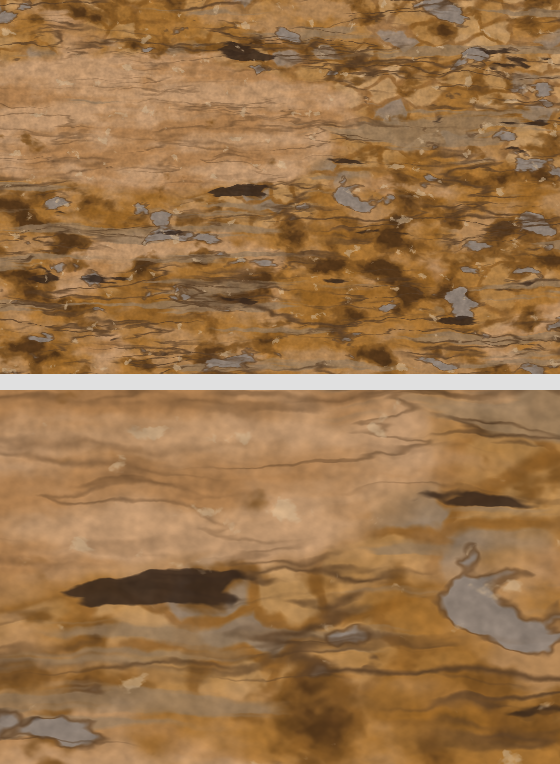
Top: the whole. Bottom: its middle third, enlarged.
Give the GLSL for this texture, as a Shadertoy shader.

```glsl
vec2 hash2(vec2 c) {
    c = vec2(dot(c, vec2(127.1, 311.7)), dot(c, vec2(269.5, 183.3)));
    return fract(sin(c) * 43758.55);
}

float gradientNoise(vec2 p) {
    vec2 i = floor(p), f = fract(p);
    vec2 u = f * f * f * (f * (f * 6.0 - 15.0) + 10.0);
    vec2 e = vec2(0.0, 1.0);
    float a = dot(hash2(i) * 2.0 - 1.0, f);
    float b = dot(hash2(i + e.yx) * 2.0 - 1.0, f - e.yx);
    float c = dot(hash2(i + e.xy) * 2.0 - 1.0, f - e.xy);
    float d = dot(hash2(i + e.yy) * 2.0 - 1.0, f - e.yy);
    return mix(mix(a, b, u.x), mix(c, d, u.x), u.y);
}

float fbm(vec2 p) {
    float sum = 0.0, amp = 1.0;
    for (int i = 0; i < 5; i++) {
        sum += amp * gradientNoise(p);
        p = mat2(1.92, 0.4, -0.4, 1.92) * p + 13.7;
        amp *= 0.5;
    }
    return sum;
}

// Distance to the cell border in x, random cell values in yz
vec3 pebbles(vec2 p) {
    vec2 cell = floor(p), id = cell;
    float near = 9.0, second = 9.0;
    for (int y = -1; y <= 1; y++)
    for (int x = -1; x <= 1; x++) {
        vec2 c = cell + vec2(x, y);
        float d = length(c + 0.1 + 0.8 * hash2(c) - p);
        if (d < near) { second = near; near = d; id = c; }
        else second = min(second, d);
    }
    return vec3(second - near, hash2(id + 41.0));
}

void mainImage(out vec4 fragColor, in vec2 fragCoord) {
    vec2 p = fragCoord / iResolution.y;

    // Gently folded bedding with small ragged displacement
    vec2 w = p + vec2(0.03, 0.022) * vec2(fbm(p * 5.0), fbm(p * vec2(3.0, 5.0) + 31.0));
    w += 0.008 * vec2(fbm(p * 20.0 + 7.0), fbm(p * 18.0 + 50.0));
    float strata = fbm(w * vec2(1.5, 14.0) + 3.0);
    float mottle = fbm(w * vec2(9.0, 13.0) + 60.0);

    // Ochre and tan ground
    vec3 ochre = vec3(0.64, 0.44, 0.20);
    vec3 tan_ = vec3(0.68, 0.51, 0.33);
    vec3 col = mix(ochre, tan_, smoothstep(-0.25, 0.3, strata * 0.6 + mottle * 0.8));
    col = mix(col, vec3(0.55, 0.36, 0.13), 0.75 * smoothstep(0.02, 0.3, fbm(w * vec2(4.0, 11.0) + 90.0)));

    // Pink lens at the left and smaller pink bodies
    float lensEdge = 1.0 - length((w - vec2(0.38, 0.67)) / vec2(0.64, 0.2)) + 0.3 * fbm(w * vec2(3.0, 8.0));
    float lens = smoothstep(-0.02, 0.14, lensEdge);
    float bodies = smoothstep(0.1, 0.26, fbm(w * vec2(2.6, 4.5) + 22.0));
    float pink = max(lens, bodies * 0.85);
    vec3 pinkStone = mix(vec3(0.67, 0.49, 0.32), vec3(0.75, 0.59, 0.44), smoothstep(-0.3, 0.2, strata + mottle * 0.5));
    col = mix(col, pinkStone, pink * 0.9);

    // Pebbly breccia, mostly along the top and right
    float region = smoothstep(-0.1, 0.15, fbm(w * vec2(2.0, 4.0) + 75.0) + 0.7 * (p.y - 0.65) + 0.15 * (p.x - 0.75));
    region *= 1.0 - lens;
    vec3 stone = pebbles(w * vec2(11.0, 17.0) + 0.4 * mottle);
    float core = smoothstep(0.05, 0.24, stone.x);
    vec3 stoneTint = mix(vec3(0.62, 0.42, 0.18), vec3(0.77, 0.62, 0.44), stone.y);
    stoneTint = mix(stoneTint, vec3(0.53, 0.48, 0.44), smoothstep(0.86, 0.9, stone.z));
    col = mix(col, stoneTint, region * core * 0.7);
    col = mix(col, vec3(0.47, 0.31, 0.14), region * (1.0 - core) * 0.5);

    // Brown stains, thickest in the lower middle band
    float band = exp(-pow((p.y - 0.32) / 0.19, 2.0));
    float stain = fbm(w * vec2(8.0, 12.0) + 110.0) + 0.17 * band - 0.25 * pink;
    col = mix(col, vec3(0.47, 0.31, 0.13), 0.85 * smoothstep(0.08, 0.28, stain));
    col = mix(col, vec3(0.28, 0.18, 0.09), 0.8 * smoothstep(0.27, 0.48, stain));

    // Grey seams and blue-grey pockets
    float seam = smoothstep(0.13, 0.27, fbm(w * vec2(1.3, 19.0) + 140.0) + 0.06 * band - 0.2 * lens);
    col = mix(col, vec3(0.57, 0.47, 0.36), seam * 0.75);
    float pocket = fbm(w * vec2(6.0, 12.0) + 170.0) - 0.3 * lens;
    float pocketRim = smoothstep(0.24, 0.3, pocket);
    col = mix(col, vec3(0.38, 0.27, 0.17), pocketRim * 0.7);
    col = mix(col, vec3(0.56, 0.51, 0.47), 0.9 * smoothstep(0.29, 0.35, pocket));

    // Broken dark hairlines along the bedding
    for (int i = 0; i < 4; i++) {
        float k = float(i);
        float line = 1.0 - smoothstep(0.0, 0.055, abs(fbm(w * vec2(1.1 + 0.4 * k, 7.0 + 3.0 * k) + 17.3 * k)));
        float present = smoothstep(-0.02, 0.22, gradientNoise(w * vec2(3.0, 9.0) + 5.7 * k));
        col = mix(col, vec3(0.34, 0.24, 0.15), line * present * (0.8 - 0.4 * lens));
    }

    // Long nearly black cavities
    float cavity = fbm(w * vec2(4.0, 17.0) + 200.0) - 0.2 * lens;
    col = mix(col, vec3(0.21, 0.15, 0.11), 0.85 * smoothstep(0.36, 0.46, cavity));

    // Pale flecks and fine grain
    float fleck = smoothstep(0.33, 0.5, fbm(w * vec2(22.0, 28.0) + 230.0));
    col = mix(col, vec3(0.78, 0.67, 0.53), fleck * 0.6);
    col *= 1.0 + 0.17 * fbm(p * vec2(38.0, 50.0)) + 0.08 * gradientNoise(p * 130.0);
    fragColor = vec4(col, 1.0);
}
```
